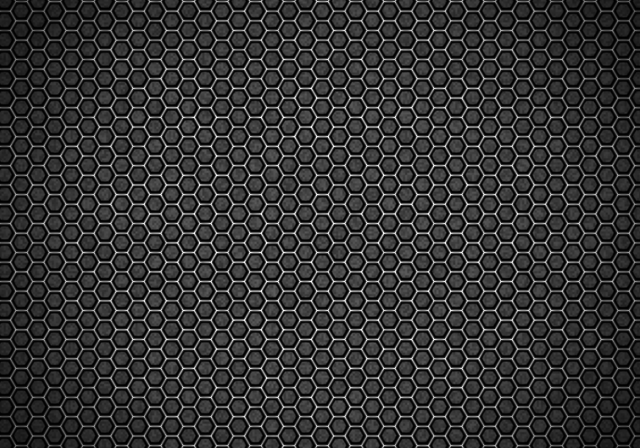
A Shadertoy shader for this pattern:

```glsl
#define COLUMNS 38.27            // hexagon columns across the canvas
#define ORIGIN vec2(0.285, 0.14) // centre of the first hexagon, in columns
#define WIRE_WIDTH 0.105         // relative to the hexagon apothem
#define WIRE_TONE 0.54
#define JOINT_GLOW 0.34
#define FACE_SIZE 0.67
#define FACE_SOFTNESS 0.11
#define FACE_TONE 0.258
#define GAP_TONE 0.0
#define GRAIN_SCALE 8.0
#define GRAIN_AMOUNT 0.13
#define VIGNETTE 0.62

const float APOTHEM = 0.57735;
const vec2 PERIOD = vec2(2.0, 2.0 * APOTHEM);

float hash(vec2 p) {
    vec3 q = fract(p.xyx * 0.1031);
    q += dot(q, q.yzx + 33.33);
    return fract((q.x + q.y) * q.z);
}

float valueNoise(vec2 p) {
    vec2 i = floor(p), f = fract(p);
    f = f * f * (3.0 - 2.0 * f);
    vec2 e = vec2(0.0, 1.0);
    return mix(mix(hash(i), hash(i + e.yx), f.x),
               mix(hash(i + e.xy), hash(i + e.yy), f.x), f.y);
}

// Flat-topped hexagon: 0 at its centre, 1 on its boundary
float hexRadius(vec2 p) {
    p = abs(p);
    return max(p.y, 0.5 * p.y + 0.866 * p.x) / APOTHEM;
}

// Offset from the nearest centre of two interleaved grids
vec2 hexCell(vec2 p) {
    vec2 a = p - PERIOD * round(p / PERIOD);
    vec2 shifted = p - 0.5 * PERIOD;
    vec2 b = shifted - PERIOD * round(shifted / PERIOD);
    return dot(a, a) < dot(b, b) ? a : b;
}

void mainImage(out vec4 fragColor, in vec2 fragCoord) {
    float unit = COLUMNS / iResolution.x;
    vec2 p = fragCoord * unit - ORIGIN;
    vec2 local = hexCell(p);
    vec2 id = round((p - local) / PERIOD * 2.0);
    float pixel = unit / APOTHEM;

    // Recessed, slightly rounded face; the shadow is heavier at the lower right
    float softness = max(FACE_SOFTNESS, 0.5 * pixel);
    vec2 inner = local - vec2(-0.015, 0.02);
    float faceRadius = mix(hexRadius(inner), length(inner) / APOTHEM, 0.35);
    float face = 1.0 - smoothstep(FACE_SIZE - softness, FACE_SIZE + softness, faceRadius);
    float grain = valueNoise(p * GRAIN_SCALE + 70.0) - 0.5;
    float faceTone = FACE_TONE + GRAIN_AMOUNT * grain + 0.03 * (hash(id + 90.0) - 0.5);
    float tone = mix(GAP_TONE, faceTone, face);

    // Wire mesh with bright joints and slight wear
    float edge = 1.0 - hexRadius(local);
    float width = length(vec2(WIRE_WIDTH, 0.3 * pixel));
    float wire = exp(-edge * edge / (width * width));
    float joint = smoothstep(0.99, 1.15, length(local) / APOTHEM);
    float wear = 0.2 * (valueNoise(p * 2.3 + 40.0) - 0.5);
    tone = mix(tone, WIRE_TONE + JOINT_GLOW * joint + wear, wire);

    // Light falls off toward the sides and corners
    vec2 c = 2.0 * fragCoord / iResolution.xy - 1.0;
    tone *= 1.08 - VIGNETTE * smoothstep(0.05, 1.6, dot(c * c, vec2(1.0, 0.6)));

    fragColor = vec4(vec3(tone), 1.0);
}
```
